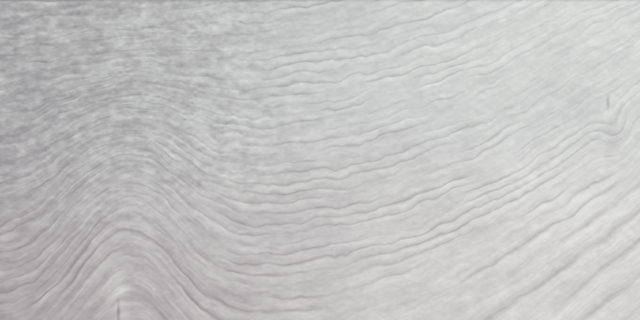
Write a Shadertoy shader that draws this texture.

```glsl
const vec3 SHADOW_GREY = vec3(0.605, 0.598, 0.607);
const vec3 PALE_GREY = vec3(0.858, 0.868, 0.860);
const vec3 WARM_TINT = vec3(0.006, -0.008, -0.006);

float hash(vec2 p) {
    return fract(sin(dot(p, vec2(127.1, 311.7))) * 43758.5453);
}

float noise(vec2 p) {
    vec2 cell = floor(p);
    vec2 f = fract(p);
    f = f * f * (3.0 - 2.0 * f);
    float low = mix(hash(cell), hash(cell + vec2(1.0, 0.0)), f.x);
    float high = mix(hash(cell + vec2(0.0, 1.0)), hash(cell + vec2(1.0)), f.x);
    return mix(low, high, f.y);
}

float fbm(vec2 p) {
    float sum = 0.0;
    float gain = 0.5;
    for (int i = 0; i < 4; i++) {
        sum += gain * noise(p);
        p = mat2(1.6, 1.2, -1.2, 1.6) * p + 7.3;
        gain *= 0.5;
    }
    return sum / 0.9375;
}

// Soft elliptical spot, 1 at its centre
float spot(vec2 p, vec2 centre, vec2 radius) {
    vec2 q = (p - centre) / radius;
    return exp(-dot(q, q));
}

// Height across the grain: an arch at left, a rising sweep at right
float grainHeight(vec2 p) {
    float across = (p.x - 0.4) / 0.21;
    float arch = 0.31 * exp(-across * across) * (1.0 - smoothstep(0.25, 1.0, p.y));
    float rise = 0.09 * (p.x - 0.7);
    float sweep = 0.50 * pow(max(p.x - 0.95, 0.0), 2.0) * mix(1.0, 0.55, p.y);
    float knot = 0.07 * spot(p, vec2(1.93, 0.58), vec2(0.05, 0.09));
    float wander = 0.05 * (fbm(p * vec2(2.5, 4.0)) - 0.5);
    float ripple = 0.016 * (noise(p * vec2(19.0, 17.0)) - 0.5);
    float jitter = 0.007 * (noise(p * vec2(48.0, 40.0)) - 0.5);
    return p.y - arch - rise - sweep + knot + wander + ripple + jitter;
}

// Narrow growth rings at the top, wide ones low down
float ringPhase(float height) {
    return 20.0 * height + 13.0 * sqrt(height * height + 0.02);
}

// Dark line fading upwards, with a softened lower edge
float ringLine(float phase) {
    float f = fract(phase);
    return max(exp(-5.0 * f), smoothstep(0.75, 1.0, f));
}

void mainImage(out vec4 fragColor, in vec2 fragCoord) {
    vec2 p = fragCoord / iResolution.y;
    float height = grainHeight(p);
    float seam = smoothstep(1.038, 1.044, p.x);
    float leftSide = 1.0 - smoothstep(0.45, 1.15, p.x);
    float rough = (1.0 - smoothstep(0.6, 1.05, p.x)) * smoothstep(0.15, 0.6, p.y);
    float paleCorner = smoothstep(1.2, 1.7, p.x) * smoothstep(0.35, 0.75, p.y);

    // Broad light from left to right
    float tone = mix(0.33, 0.84, smoothstep(-0.1, 1.75, p.x));
    tone += 0.28 * (fbm(p * vec2(2.2, 3.0) + 4.0) - 0.5);
    tone += 0.012 * seam;

    // Growth rings, broken into short strokes
    float phase = ringPhase(height) + 0.12 * seam;
    float strokes = noise(vec2(p.x * 6.5, phase * 1.1));
    float strength = smoothstep(0.2, 0.8, strokes);
    strength *= mix(1.0, 0.45, max(rough, paleCorner));
    tone += (0.11 - 0.40 * ringLine(phase)) * strength;

    // Fine fibres along the grain
    float fibre = noise(vec2(p.x * 13.0, height * 66.0));
    float hair = noise(vec2(p.x * 30.0, height * 120.0) + 31.0);
    tone += mix(0.14, 0.29, leftSide) * (fibre - 0.5);
    tone += mix(0.14, 0.22, leftSide) * (hair - 0.5);

    // Mottled pores, strongest in the upper left
    float pores = fbm(p * vec2(42.0, 60.0) + 13.0);
    float flecks = noise(p * vec2(85.0, 115.0));
    tone += mix(0.20, 0.55, rough) * (pores - 0.5);
    tone += mix(0.10, 0.20, rough) * (flecks - 0.5);

    // Knots, cracks and the dark upper edge
    tone += 0.35 * spot(p, vec2(0.37, 0.08), vec2(0.035, 0.07));
    tone -= 0.50 * spot(p, vec2(0.37, 0.02), vec2(0.005, 0.04));
    tone -= 0.50 * spot(p, vec2(1.90, 0.68), vec2(0.005, 0.018));
    tone -= 0.15 * spot(p, vec2(1.92, 0.57), vec2(0.018, 0.035));
    tone -= 0.25 * smoothstep(0.992, 1.0, p.y);

    vec3 colour = mix(SHADOW_GREY, PALE_GREY, clamp(tone, 0.0, 1.1));
    colour += WARM_TINT * (1.0 - smoothstep(0.1, 0.7, p.y));
    fragColor = vec4(colour, 1.0);
}
```
